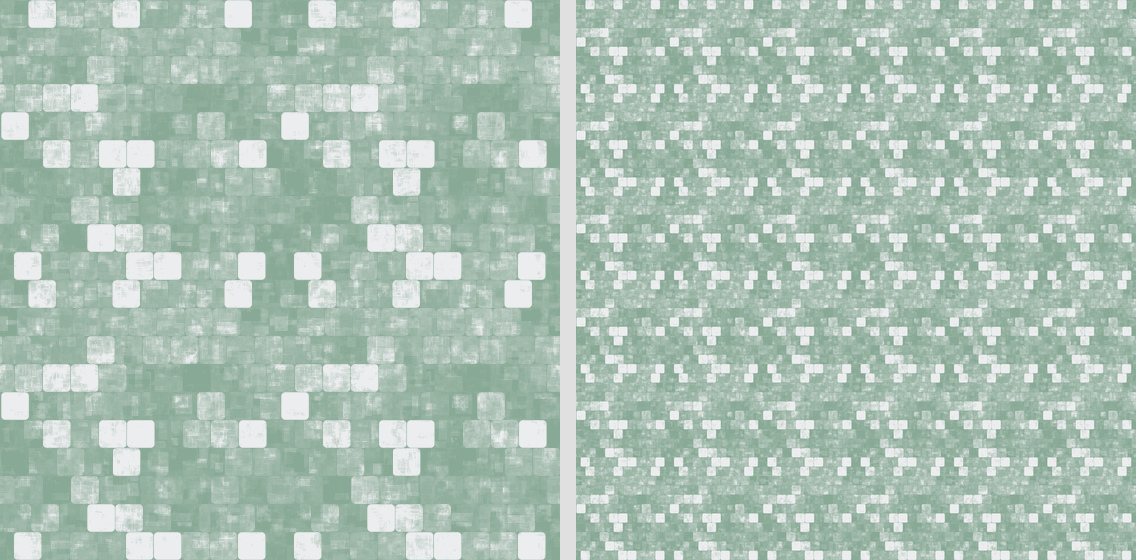
Left: one tile. Right: repeated 3 by 3.
Give the GLSL for this pattern, as a WebGL 2 fragment shader.

```glsl
#version 300 es
precision highp float;

uniform vec2 u_resolution;
out vec4 fragColor;

const float TILES = 20.0;   // tiles across and down
const float PERIOD = 10.0;  // tile shades recur after this many tiles
const float CORNER = 0.14;
const int PATCHES = 8;
const vec3 DEEP_GREEN = vec3(0.515, 0.650, 0.570);
const vec3 CHALK = vec3(0.925, 0.930, 0.935);

float hash(vec2 p) {
    vec3 h = fract(p.xyx * 0.1031);
    h += dot(h, h.yzx + 33.33);
    return fract((h.x + h.y) * h.z);
}

vec2 hash2(vec2 p) {
    return vec2(hash(p), hash(p + vec2(47.3, 19.7)));
}

float valueNoise(vec2 p) {
    vec2 cell = floor(p);
    vec2 f = fract(p);
    f = f * f * (3.0 - 2.0 * f);
    float low = mix(hash(cell), hash(cell + vec2(1, 0)), f.x);
    float high = mix(hash(cell + vec2(0, 1)), hash(cell + vec2(1, 1)), f.x);
    return mix(low, high, f.y);
}

float fbm(vec2 p) {
    float sum = 0.0;
    float weight = 0.5;
    for (int i = 0; i < 4; i++) {
        sum += weight * valueNoise(p);
        p = p * 2.0 + 17.0;
        weight *= 0.62;
    }
    return sum / 1.12;
}

float boxDistance(vec2 p, vec2 halfSize, float radius) {
    vec2 d = abs(p) - halfSize + radius;
    return length(max(d, 0.0)) + min(max(d.x, d.y), 0.0) - radius;
}

float coverage(float dist, float pixel) {
    return 1.0 - smoothstep(-0.5 * pixel, 0.5 * pixel, dist);
}

// Half-brick shift with a little jitter per row
float rowShift(float row) {
    float wobble = hash(vec2(mod(row, PERIOD), 71.0)) - 0.5;
    return 0.5 * mod(row + 1.0, 2.0) + 0.05 + 0.14 * wobble;
}

// Mostly green shades, with some near-white tiles
float tileShade(vec2 seed) {
    float h = hash(seed + vec2(5.0, 31.0));
    return 0.08 + 0.36 * h + 0.62 * smoothstep(0.70, 0.96, h);
}

// Overlapping rectangular washes, some of them scuffed
float patchShade(vec2 local, vec2 seed, float grain, float pixel) {
    float shade = 0.0;
    for (int i = 0; i < PATCHES; i++) {
        vec2 key = seed + float(i + 1) * vec2(23.0, 37.0);
        vec2 center = hash2(key) - 0.5;
        vec2 halfSize = mix(vec2(0.07), vec2(0.40), hash2(key + 7.1));
        vec2 traits = hash2(key + 13.7);
        float dist = boxDistance(local - center, halfSize, 0.0);
        float mask = coverage(dist + 0.05 * (grain - 0.5), pixel);
        float scuff = smoothstep(0.35, 0.60, grain);
        shade += (traits.x - 0.40) * 0.34 * mask * mix(1.0, scuff, traits.y);
    }
    return shade;
}

// Dry-brush streaks in both directions
float streaks(vec2 p) {
    float across = valueNoise(p * vec2(4.0, 19.0));
    float upright = valueNoise(p * vec2(19.0, 4.0) + 53.0);
    return smoothstep(0.55, 0.95, max(across, upright));
}

void main() {
    vec2 grid = gl_FragCoord.xy / u_resolution * TILES;
    float pixel = TILES / min(u_resolution.x, u_resolution.y);

    // Wrapped tile index and position inside the tile
    grid.x -= rowShift(floor(grid.y));
    vec2 tile = mod(floor(grid), TILES);
    vec2 seed = mod(tile, PERIOD);
    vec2 local = fract(grid) - 0.5;

    // Wear differs on every tile, even where the shades recur
    vec2 wearPoint = local + tile * 5.0 + 3.0;
    float grain = fbm(wearPoint * 4.0);
    float speckle = valueNoise(wearPoint * 27.0);
    float shade = tileShade(seed) + 0.14 * (hash(tile + 91.0) - 0.5);
    shade += patchShade(local, seed, grain, pixel);
    float chalky = smoothstep(0.15, 0.65, shade);
    shade += (grain - 0.5) * mix(0.20, 0.75, chalky);
    shade += (speckle - 0.5) * mix(0.04, 0.14, chalky);
    shade += streaks(wearPoint) * mix(0.03, 0.20, chalky);
    shade = clamp(shade, 0.04, 1.0);

    // Rounded tile over the green ground
    float body = coverage(boxDistance(local, vec2(0.492), CORNER), 1.4 * pixel);
    float ground = 0.12 + 0.12 * (grain - 0.5);
    shade = mix(ground, shade, body);

    fragColor = vec4(mix(DEEP_GREEN, CHALK, shade), 1.0);
}
```
